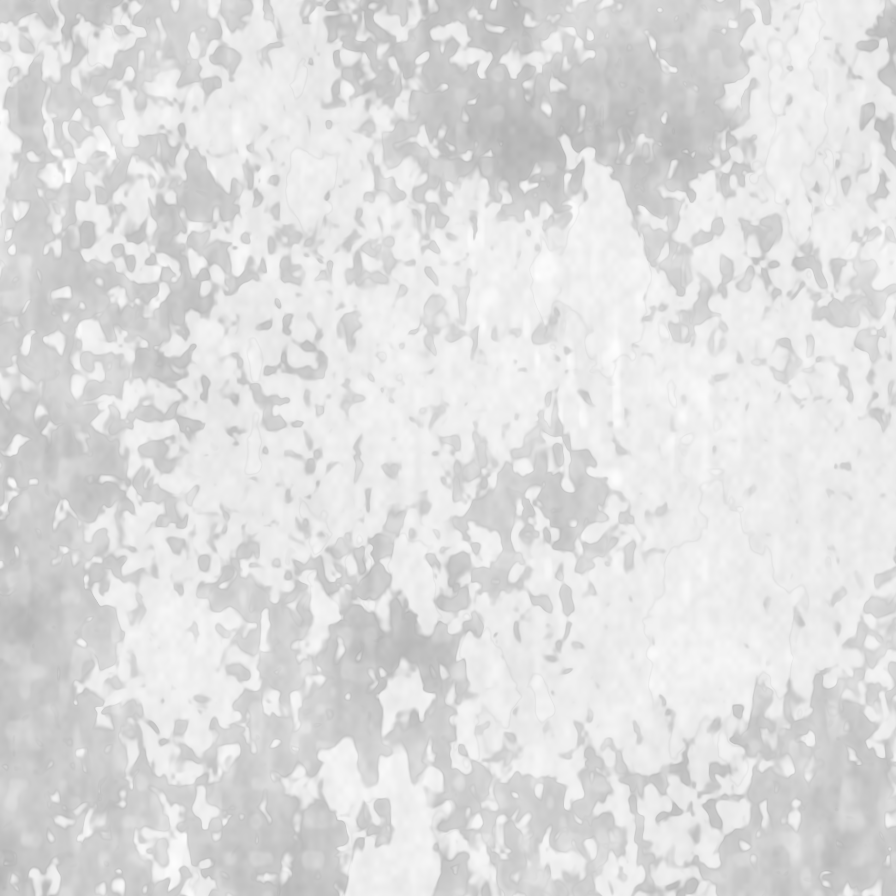
Write a WebGL 1 fragment shader that draws this texture.

```glsl
precision highp float;
// Weathered pale plaster: flaking off-white paint over streaky grey undercoat.

uniform vec2 u_resolution;

const float PAINT_SHADE = 0.926;
const float BARE_SHADE = 0.822;
const float PAINT_COVER = -0.01;             // raises the share of intact paint
const float COAT_LEVEL = 0.655;              // threshold of the smooth patches
const float EDGE_SOFTNESS = 0.11;
const float RIM_DARKNESS = 0.03;
const vec2 PATCH_SCALE = vec2(7.0, 5.0);     // large worn areas
const vec2 COAT_SCALE = vec2(9.0, 4.0);      // tall solid patches
const vec2 DRIP_SCALE = vec2(56.0, 16.0);    // jagged patch borders
const vec2 FLAKE_SCALE = vec2(86.0, 66.0);   // small chips
const vec2 STREAK_SCALE = vec2(90.0, 20.0);  // vertical brush marks
const vec2 GRAIN_SCALE = vec2(150.0, 110.0); // finest mottling

float hash(vec2 p) {
  return fract(sin(dot(p, vec2(127.1, 311.7))) * 43758.5453);
}

float noise(vec2 p) {
  vec2 cell = floor(p);
  vec2 f = fract(p);
  f = f * f * (3.0 - 2.0 * f);
  float low = mix(hash(cell), hash(cell + vec2(1.0, 0.0)), f.x);
  float high = mix(hash(cell + vec2(0.0, 1.0)), hash(cell + 1.0), f.x);
  return mix(low, high, f.y);
}

// Layered noise, rotated a little per octave to hide the lattice.
float fbm(vec2 p) {
  float sum = 0.0;
  float weight = 0.5;
  for (int i = 0; i < 4; i++) {
    sum += weight * noise(p);
    p = mat2(0.96, 0.28, -0.28, 0.96) * p * 2.03 + 17.3;
    weight *= 0.5;
  }
  return sum / 0.9375;
}

// Thin band centred just below the zero crossing of a field.
float rim(float field, float width) {
  float d = (field + width) / width;
  return exp(-d * d);
}

void main() {
  vec2 uv = gl_FragCoord.xy / min(u_resolution.x, u_resolution.y);

  // Broad wear and the small chips that break it up
  float wear = 1.3 * (fbm(uv * PATCH_SCALE + 3.7) - 0.5);
  vec2 warp = vec2(noise(uv * 50.0 + 5.0), noise(uv * 50.0 + 51.0));
  vec2 flakePos = uv * FLAKE_SCALE + 0.9 * warp;
  float flake = 0.72 * noise(flakePos) + 0.28 * noise(flakePos * 1.9 + 9.0) - 0.5;
  float chips = wear + flake + PAINT_COVER;

  // Solid coat with dripping, jagged borders
  float drip = noise(uv * DRIP_SCALE + 21.0) - 0.5;
  float coat = fbm(uv * COAT_SCALE + 40.0) + 0.4 * wear + 0.14 * drip
             + 0.1 * flake - COAT_LEVEL;
  float chipMask = smoothstep(-EDGE_SOFTNESS, EDGE_SOFTNESS, chips);
  float coatMask = smoothstep(-0.02, 0.02, coat);
  float paint = max(chipMask, coatMask);

  // Undercoat: cloudy, streaked, darker where most worn, with pale flecks
  float cloud = fbm(uv * vec2(9.0, 7.0) + 80.0) - 0.5;
  float streak = noise(uv * STREAK_SCALE + 13.0) - 0.5;
  float grain = noise(uv * GRAIN_SCALE + 31.0) - 0.5;
  float fleck = smoothstep(0.55, 0.85, noise(uv * vec2(70.0, 48.0) + 71.0));
  float bare = BARE_SHADE + 0.12 * wear + 0.16 * cloud + 0.05 * streak
             + 0.04 * flake + 0.03 * grain + 0.045 * fleck;

  // Paint: faint mottling with a few bright vertical strokes
  float stroke = smoothstep(0.62, 0.95, noise(uv * vec2(80.0, 30.0) + 63.0))
               * smoothstep(0.48, 0.68, fbm(uv * vec2(8.0, 4.0) + 97.0));
  float top = PAINT_SHADE + 0.05 * cloud + 0.035 * flake + 0.03 * grain
            + 0.025 * streak + 0.01 * coatMask + 0.04 * stroke;

  // Shadowed rims along flakes and coat borders
  float shade = mix(bare, top, paint);
  shade -= RIM_DARKNESS * rim(chips, 0.07) * (1.0 - coatMask);
  shade -= RIM_DARKNESS * rim(coat, 0.01);
  gl_FragColor = vec4(vec3(clamp(shade, 0.0, 1.0)), 1.0);
}
```
